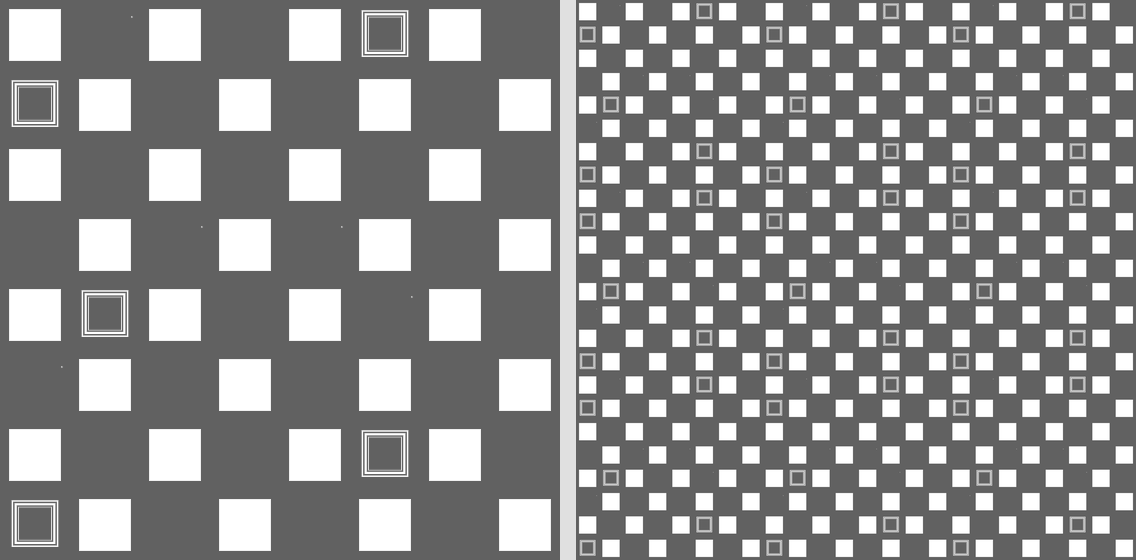
Left, the tile; right, the same tile 3 across and 3 down.
A Shadertoy shader for this pattern:

```glsl
// Column flags per row, bottom to top
const int FRAME_ROWS[8] = int[8](1, 32, 0, 2, 0, 0, 1, 32);
const int SPECK_ROWS[8] = int[8](0, 0, 1, 32, 20, 0, 0, 2);

float squareRadius(vec2 p) {
    p = abs(p);
    return max(p.x, p.y);
}

float coverage(float dist, float pixel) {
    return clamp(0.5 - dist / pixel, 0.0, 1.0);
}

float band(float radius, float middle, float halfWidth, float pixel) {
    return coverage(abs(radius - middle) - halfWidth, pixel);
}

float nestedFrames(vec2 p, float pixel) {
    float r = squareRadius(p - vec2(0.5, 0.52));
    float ink = band(r, 0.323, 0.0104, pixel);
    ink = max(ink, band(r, 0.276, 0.0156, pixel));
    return max(ink, band(r, 0.236, 0.004, pixel));
}

void mainImage(out vec4 fragColor, in vec2 fragCoord) {
    // Eight by eight grid
    vec2 grid = fragCoord / iResolution.xy * 8.0;
    ivec2 cell = ivec2(floor(grid)) & 7;
    vec2 p = fract(grid);
    float pixel = 8.0 / min(iResolution.x, iResolution.y);

    float ink = 0.0;
    if (((cell.x + cell.y) & 1) == 1) {
        // Solid checker squares
        ink = coverage(squareRadius(p - 0.5) - 0.37, pixel);
    } else {
        // Occasional frames and tiny specks in the gaps
        int column = 1 << cell.x;
        if ((FRAME_ROWS[cell.y] & column) != 0)
            ink = nestedFrames(p, pixel);
        if ((SPECK_ROWS[cell.y] & column) != 0)
            ink = coverage(squareRadius(p - vec2(0.883, 0.758)) - 0.007, pixel);
    }

    fragColor = vec4(mix(vec3(0.38), vec3(1.0), ink), 1.0);
}
```
